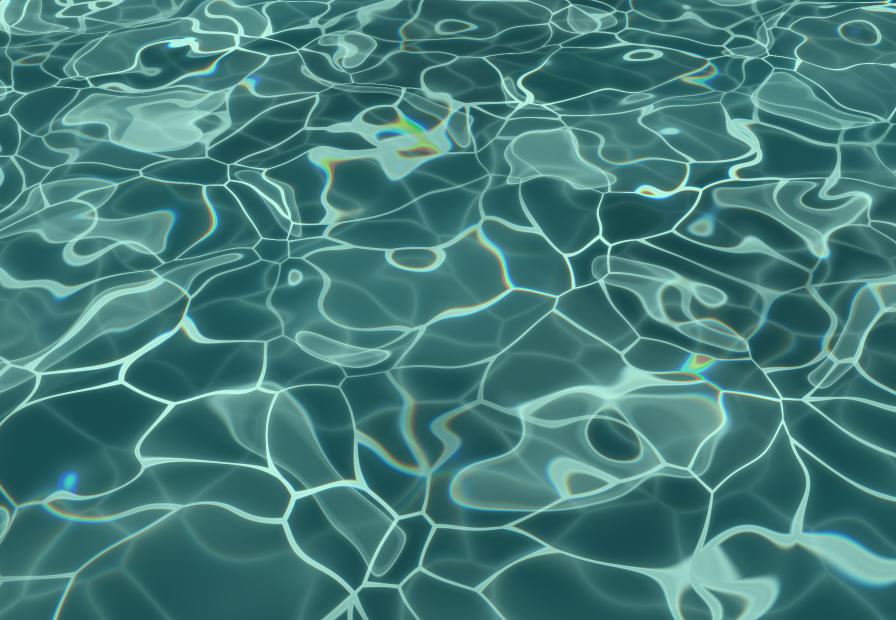
Write a Shadertoy shader that draws this texture.

```glsl
// Sunlit pool water: a web of caustic light on the floor, seen through ripples.
// Cellular noise draws the web, contours of layered sines draw the bright loops;
// a sum of sine waves folds the view and splits it slightly into rainbow fringes.

const vec3 DEEP_WATER = vec3(0.095, 0.305, 0.315);
const vec3 SUNLIGHT   = vec3(0.74, 0.98, 0.91);
const float HORIZON   = 1.9;   // height of the vanishing line, in canvas heights
const vec2 CELL_COUNT = vec2(5.0, 11.5);

vec2 hash2(vec2 cell) {
    vec2 k = vec2(dot(cell, vec2(127.1, 311.7)), dot(cell, vec2(269.5, 183.3)));
    return fract(sin(k) * 43758.545);
}

// Smooth, slow variation in 0..1 from nested sines
float swell(vec2 p, float seed) {
    float a = sin(p.x * 0.9 + 1.3 * sin(p.y * 0.7 + seed) + seed);
    float b = sin(p.y * 1.1 + 1.7 * sin(p.x * 0.6 - seed));
    return 0.5 + 0.25 * (a + b);
}

// Cellular noise: gap between the two nearest points, zero on cell borders
float cellGap(vec2 p) {
    vec2 base = floor(p), local = fract(p);
    float nearest = 9.0, second = 9.0;
    for (int j = -1; j <= 1; j++)
    for (int i = -1; i <= 1; i++) {
        vec2 offset = vec2(i, j);
        vec2 point = offset + 0.05 + 0.9 * hash2(base + offset);
        float d = length(point - local);
        second = min(second, max(nearest, d));
        nearest = min(nearest, d);
    }
    return second - nearest;
}

// Light across a caustic band: pale fill, brighter rim, wide soft halo
float bandLight(float gap, float width) {
    float fill = 1.0 - smoothstep(width * 0.6, width * 1.7, gap);
    float rimOffset = (gap - width) / (0.4 * width);
    return 0.5 * fill + 0.3 * exp(-rimOffset * rimOffset) + 0.36 * exp(-gap / 0.12);
}

// Closed loops: a bright contour around a pale ring with a dimmer middle
float loopLight(vec2 p, float level) {
    float height = swell(p, 4.2) - level;
    float ring = smoothstep(-0.01, 0.015, height) * (1.0 - 0.6 * smoothstep(0.06, 0.12, height));
    float rim = exp(-pow(height / 0.018, 2.0));
    return 0.3 * ring + 0.5 * rim + 0.12 * smoothstep(-0.15, 0.0, height);
}

// Refraction offset: sine ripples running in many directions
vec2 ripple(vec2 p, float slope) {
    vec2 shift = vec2(0.0);
    float freq = 1.5, angle = 0.6;
    for (int i = 0; i < 7; i++) {
        vec2 dir = vec2(cos(angle), sin(angle));
        float bend = 1.2 * sin(dot(p, vec2(-dir.y, dir.x)) * freq * 0.45 + angle);
        shift += dir * sin(dot(p, dir) * freq + bend + angle * 3.0) * slope / freq;
        freq *= 1.28;
        angle += 2.4;
    }
    return shift;
}

// Main web, soft ghost web and loops, for a single colour channel
float caustics(vec2 p, vec2 shift, float width, float strength) {
    float web = bandLight(cellGap(p + shift), width) * strength;
    float ghostGap = cellGap((p - shift.yx * 0.9) * 0.85 + 17.3);
    float ghost = 0.34 * exp(-ghostGap / 0.11) * (1.4 - strength);
    float loops = loopLight((p + shift * 1.3) * 2.3, 0.79) * (1.25 - 0.5 * strength);
    return 1.0 - (1.0 - min(web, 1.0)) * (1.0 - ghost) * (1.0 - min(loops, 1.0));
}

vec3 poolColor(vec2 uv, float aspect) {
    // Lay the canvas down as a receding plane
    float depth = HORIZON / (HORIZON - uv.y);
    vec2 p = CELL_COUNT * vec2((uv.x - 0.5) * aspect * depth, depth);

    vec2 shift = ripple(p, mix(0.54, 0.66, uv.y));
    float width = mix(0.02, 0.065, swell(p * 1.5, 2.0));
    float strength = mix(0.45, 1.15, swell(p * 1.4 + shift, 5.0));
    float spread = mix(0.01, 0.055, smoothstep(0.45, 0.85, swell(p * 1.9, 8.0)));

    // Each colour refracts by its own amount
    vec3 light = vec3(
        caustics(p, shift * (1.0 - spread), width, strength),
        caustics(p, shift, width, strength),
        caustics(p, shift * (1.0 + spread), width, strength));

    // Murky patches, a diffuse veil of light and a faint sheen far away
    float murk = swell(p * 0.7 + shift, 3.5);
    float veil = 0.13 * smoothstep(0.45, 0.9, swell(p * 1.2 + shift * 1.5, 6.5));
    float sheen = uv.y * uv.y * swell(vec2(p.x, p.y * 2.5) + shift * 3.0, 1.0);
    vec3 water = DEEP_WATER * mix(0.88, 1.12, murk) + 0.06 * sheen;
    return mix(water, SUNLIGHT, min(light + veil * (1.0 - light), vec3(1.0)));
}

void mainImage(out vec4 fragColor, in vec2 fragCoord) {
    float aspect = iResolution.x / iResolution.y;
    vec3 color = vec3(0.0);
    // Four samples per pixel keep the thin lines smooth
    for (int j = 0; j < 2; j++)
    for (int i = 0; i < 2; i++) {
        vec2 jitter = 0.5 * vec2(i, j) - 0.25;
        color += poolColor((fragCoord + jitter) / iResolution.xy, aspect);
    }
    fragColor = vec4(color / 4.0, 1.0);
}
```
